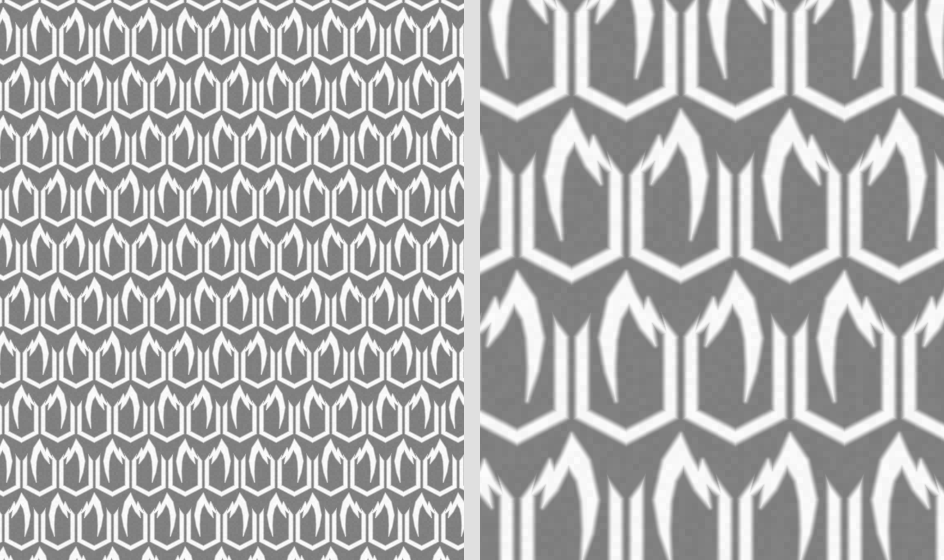
Left: the whole. Right: its middle third, enlarged.
This pattern is drawn by a WebGL 2 fragment shader. Its source:

```glsl
#version 300 es
precision highp float;
// Staggered rows of white flame-topped hexagon cups, mirrored in pairs, on mid grey.

// Lengths are in units of 1/1152 of the canvas height.
#define CANVAS_UNITS 1152.0
#define CELL vec2(74.85, 110.95)
#define ORIGIN vec2(81.6, 134.0)
#define HALF_WIDTH 34.8
#define STROKE 9.0
#define BASE_SLOPE 0.52
#define FLAME_SWELL 0.8
#define EDGE_SOFTNESS 2.4
#define GRAIN 0.024
#define GREY vec3(0.50)
#define WHITE vec3(0.975)

uniform vec2 u_resolution;
out vec4 fragColor;

float hash(vec2 p) {
    return fract(sin(dot(p, vec2(127.1, 311.7))) * 43758.5453);
}

// Signed distance to the flame: a curved leaf on the left, a jagged bolt on the right.
float flameDistance(vec2 p) {
    const int COUNT = 17;
    vec2 outline[COUNT] = vec2[COUNT](
        vec2(0, 118), vec2(6, 104), vec2(12, 93), vec2(15, 100), vec2(22, 86),
        vec2(34, 70), vec2(18, 83), vec2(20, 68), vec2(10, 80), vec2(2, 96),
        vec2(-4, 86), vec2(-7, 72), vec2(-8, 52), vec2(-7, 30),
        vec2(-14, 50), vec2(-18, 73), vec2(-12, 100));
    float nearest = 1e9;
    float side = 1.0;
    for (int i = 0; i < COUNT; i++) {
        vec2 a = outline[i];
        vec2 b = outline[(i + 1) % COUNT];
        vec2 edge = b - a;
        vec2 w = p - a;
        vec2 offset = w - edge * clamp(dot(w, edge) / dot(edge, edge), 0.0, 1.0);
        nearest = min(nearest, dot(offset, offset));
        // Flip the sign at each crossing of a horizontal ray.
        bool crosses = (a.y > p.y) != (b.y > p.y);
        if (crosses && w.x < edge.x * w.y / edge.y) side = -side;
    }
    return side * sqrt(nearest);
}

// Open hexagon cup with slanted ends; its lowest corner is at the origin.
float cupDistance(vec2 p) {
    float x = abs(p.x);
    float base = (BASE_SLOPE * x - p.y) * inversesqrt(1.0 + BASE_SLOPE * BASE_SLOPE);
    float body = max(x - HALF_WIDTH, base);
    float wall = abs(body + 0.5 * STROKE) - 0.5 * STROKE;
    float slantedEnd = (p.y + 1.33 * x - 120.0) * 0.6;
    return max(wall, slantedEnd);
}

float motifDistance(vec2 p) {
    return min(cupDistance(p), flameDistance(p) - FLAME_SWELL);
}

void main() {
    float unitsPerPixel = CANVAS_UNITS / u_resolution.y;
    vec2 p = gl_FragCoord.xy * unitsPerPixel;
    p.y = CANVAS_UNITS - p.y;

    // Flame tips reach into the row above, so neighbouring rows are tested too.
    float nearestRow = ceil((p.y - ORIGIN.y) / CELL.y);
    float d = 1e9;
    for (int i = -1; i <= 1; i++) {
        float row = nearestRow + float(i);
        float x = p.x - ORIGIN.x - 0.5 * CELL.x * row;
        float column = floor(x / CELL.x + 0.5);
        vec2 local = vec2(x - column * CELL.x, ORIGIN.y + row * CELL.y - p.y);
        // Every second motif is a mirror image.
        if (mod(column, 2.0) > 0.5) local.x = -local.x;
        d = min(d, motifDistance(local));
    }

    float softness = max(EDGE_SOFTNESS, 0.7 * unitsPerPixel);
    float ink = 1.0 - smoothstep(-softness, softness, d);
    vec3 color = mix(GREY, WHITE, ink);

    // Faint tonal grain.
    color += GRAIN * (hash(floor(p / 4.5)) - 0.5);
    fragColor = vec4(color, 1.0);
}
```
